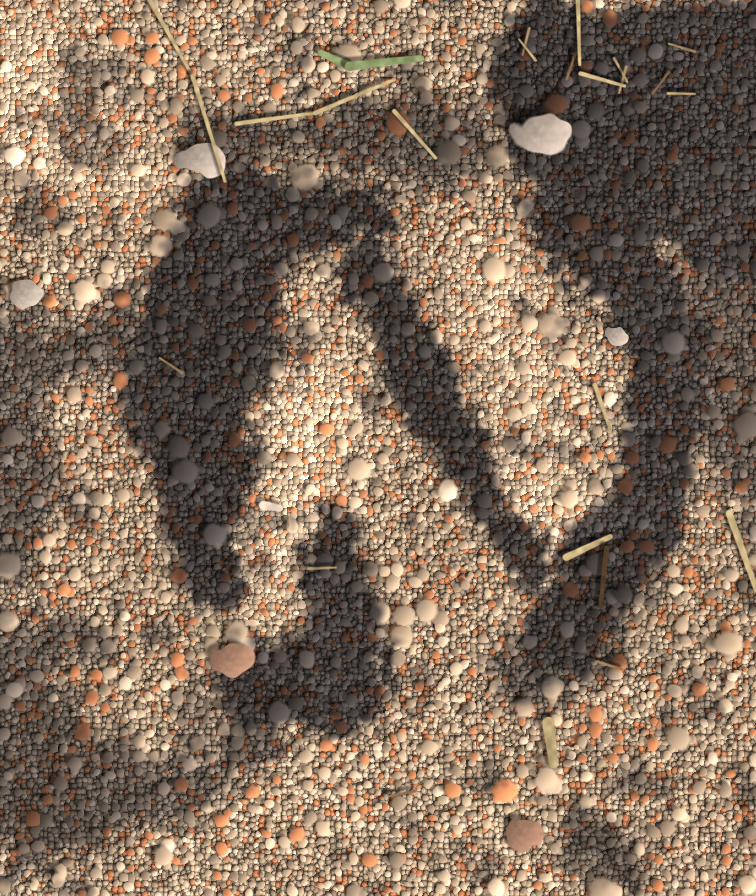
Write a Shadertoy shader that draws this texture.

```glsl
const vec3 SUNLIT = vec3(.87, .745, .615), SHADED = vec3(.325, .295, .28);
const vec3 STRAW = vec3(.83, .73, .53), TWIG = vec3(.48, .35, .24);
const vec3 LEAF = vec3(.58, .64, .43), QUARTZ = vec3(.86, .78, .71);

// Chains of x, y, radius; a negative radius starts a new chain
const vec3 HOLLOWS[16] = vec3[](
  vec3(.41,.765,-.032), vec3(.26,.75,.07), vec3(.215,.57,.083), vec3(.228,.36,.035),
  vec3(.404,.72,-.025), vec3(.462,.583,.034), vec3(.592,.36,.016),
  vec3(.38,.41,-.028), vec3(.375,.25,.07), vec3(.3,.235,.058),
  vec3(.84,.85,-.18), vec3(.64,.9,.1), vec3(.66,.77,.07), vec3(.74,.62,.06),
  vec3(.728,.44,.042), vec3(.63,.29,.047));
const vec3 DIPS[16] = vec3[](
  vec3(.25,.84,-.03), vec3(.52,.84,.035),
  vec3(.14,.63,-.045), vec3(.02,.59,.045), vec3(.01,.4,.05),
  vec3(.09,.29,-.025), vec3(.01,.25,.055), vec3(.02,.1,.065), vec3(.2,.11,.04), vec3(.29,.17,.04),
  vec3(.82,.75,-.09), vec3(.83,.5,.055),
  vec3(.57,.25,-.03), vec3(.65,.28,.04),
  vec3(.66,.06,-.03), vec3(.7,.03,.035));

vec4 hash4(vec2 p) {
  vec4 q = fract(p.xyxy * vec4(.1031, .103, .0973, .1099));
  q += dot(q, q.wzxy + 33.33);
  return fract((q.xxyz + q.yzzw) * q.zywx);
}

float noise(vec2 p) {
  vec2 i = floor(p), f = fract(p), e = vec2(0, 1);
  f *= f * (3. - 2. * f);
  return mix(mix(hash4(i).x, hash4(i + e.yx).x, f.x),
             mix(hash4(i + e).x, hash4(i + e.yy).x, f.x), f.y);
}

float fbm(vec2 p) {
  float sum = 0., amp = .5;
  for (int i = 0; i < 4; i++, amp *= .5) {
    sum += amp * noise(p);
    p = mat2(1.6, 1.2, -1.2, 1.6) * p + 7.;
  }
  return sum;
}

// Tapered capsule
float taper(vec2 p, vec3 a, vec3 b) {
  vec2 ab = b.xy - a.xy;
  float t = clamp(dot(p - a.xy, ab) / dot(ab, ab), 0., 1.);
  return length(p - a.xy - ab * t) - mix(abs(a.z), b.z, t);
}

float chains(vec2 p, vec3 path[16]) {
  float d = 9.;
  for (int i = 1; i < 16; i++)
    if (path[i].z > 0.) d = min(d, taper(p, path[i - 1], path[i]));
  return d;
}

// Nearest grain: offset in radii, distance, identity
vec4 grain(vec2 p, float cover) {
  vec4 best = vec4(0, 0, 9, 0);
  for (int k = 0; k < 9; k++) {
    vec2 n = vec2(k % 3 - 1, k / 3 - 1);
    vec4 h = hash4(floor(p) + n + 19.);
    vec2 v = (fract(p) - n - .2 - .6 * h.xy) / mix(.3, .62, h.z);
    float d = length(v * (1. + .25 * (h.yx - .5)));
    if (h.w < cover && d < best.z) best = vec4(v, d, fract(h.w * 91. + h.x));
  }
  return best;
}

vec3 mineral(float id) {
  vec3 c = mix(vec3(.8 + .34 * fract(id * 7.)), vec3(1.05, .79, .65), step(.86, id));
  return mix(vec3(1.2, 1.22, 1.25), c, step(.1, id));
}

void sprinkle(inout vec3 col, vec2 p, float cover, vec3 light, vec2 sun) {
  vec4 g = grain(p, cover);
  col *= .58 + .42 * smoothstep(.55, 1.1, grain(p + sun * .3, cover).z);
  vec3 body = light * mineral(g.w) * (.95 + .3 * dot(g.xy, sun));
  col = mix(body, col, smoothstep(.7, 1.05, g.z));
}

void straw(inout vec3 col, vec2 p, vec4 ends, float w, vec3 tint) {
  vec3 a = vec3(ends.xy, w), b = vec3(ends.zw, w * .7);
  col *= .55 + .45 * smoothstep(-.001, .003, taper(p + vec2(.004, -.004), a, b));
  col = mix(tint * (.85 + .3 * noise(p * 150.)), col, smoothstep(-.001, .0012, taper(p, a, b)));
}

void stone(inout vec3 col, vec2 p, vec3 s, vec3 tint, vec2 sun) {
  vec2 v = (p - s.xy) / s.z;
  float lump = .5 * noise(v * 1.7 + s.xy * 50.) - .25;
  col *= .45 + .55 * smoothstep(.75, 1.15, length(v + sun * .45) + lump);
  vec3 body = tint * (.8 + .2 * dot(v, sun) + .2 * fbm(v * 4.));
  col = mix(body, col, smoothstep(.9, 1.03, length(v * vec2(.85, 1.1)) + lump));
}

void mainImage(out vec4 fragColor, in vec2 fragCoord) {
  vec2 p = fragCoord / iResolution.y, sun = vec2(.8, -.6);
  // Broken shadow edges
  float rough = (fbm(p * 15.) - .47) * .06 + (noise(p * 95.) - .5) * .022;
  float deep = 1. - smoothstep(-.016, .014, chains(p, HOLLOWS) + rough);
  float faint = .76 - .76 * smoothstep(-.025, .025, chains(p, DIPS) + rough * 1.4);
  float shade = max(max(deep, faint), .5 * smoothstep(.53, .7, fbm(p * 24. + 5.)));
  // Powdery ridges
  float ridge = min(taper(p, vec3(.36,.55,.04), vec3(.29,.34,.025)),
                    taper(p, vec3(.56,.67,.045), vec3(.62,.4,.03)));
  ridge = min(ridge, taper(p, vec3(.02,.9,.08), vec3(.13,.8,.04)));
  float powder = (1. - smoothstep(-.03, .05, ridge)) * (1. - shade);
  vec3 light = mix(SUNLIT, SHADED, shade) * (1. + .1 * powder) * (.86 + .28 * fbm(p * 9. + 3.));
  // Sand, grit and pebbles
  vec2 q = p + .0025 * vec2(noise(p * 110.), noise(p * 110. + 31.));
  vec4 g = grain(q * 165., 1.);
  vec3 col = light * mineral(g.w) * (.96 + .3 * dot(g.xy, sun));
  col *= 1. - smoothstep(.55, 1.2, g.z) * mix(.42, .2, powder);
  for (float i = 0.; i < 3.; i++)
    sprinkle(col, q * 105. * pow(.59, i), (.42 - .25 * powder) * pow(.4, i), light * (1. + .06 * i), sun);
  // Larger stones
  vec3 stones[6] = vec3[](vec3(.605,.85,.027), vec3(.225,.822,.022), vec3(.029,.671,.017),
    vec3(.688,.624,.012), vec3(.586,.069,.02), vec3(.26,.264,.021));
  for (int i = 0; i < 6; i++) stone(col, p, stones[i], i < 4 ? QUARTZ : QUARTZ * vec3(.9, .75, .67), sun);
  // Scattered chaff, then long stems
  for (int i = 0; i < 12; i++) {
    vec4 h = hash4(vec2(i, 47));
    vec2 a = i < 7 ? vec2(.58, .87) + h.xy * vec2(.17, .13) : h.xy;
    straw(col, p, vec4(a, a + .03 * cos(h.z * 6.28 - vec2(0, 1.57))), .0015, mix(TWIG, STRAW, h.w));
  }
  vec4 stems[10] = vec4[](vec4(.167,1,.215,.915), vec4(.215,.915,.251,.798),
    vec4(.264,.862,.352,.874), vec4(.352,.874,.44,.911), vec4(.44,.876,.486,.824),
    vec4(.645,1,.647,.928), vec4(.648,.918,.697,.904), vec4(.664,.57,.681,.521),
    vec4(.632,.378,.681,.401), vec4(.814,.427,.844,.342));
  for (int i = 0; i < 10; i++) straw(col, p, stems[i], i < 8 ? .0024 : .004, STRAW);
  // Leaf, twig and flakes
  straw(col, p, vec4(.39,.926,.358,.941), .005, LEAF);
  straw(col, p, vec4(.39,.926,.469,.935), .005, LEAF);
  straw(col, p, vec4(.677,.388,.67,.323), .003, TWIG * .7);
  straw(col, p, vec4(.294,.436,.312,.433), .005, QUARTZ * 1.1);
  straw(col, p, vec4(.612,.193,.618,.147), .007, STRAW * .9);
  fragColor = vec4(clamp(col, 0., 1.), 1);
}
```
